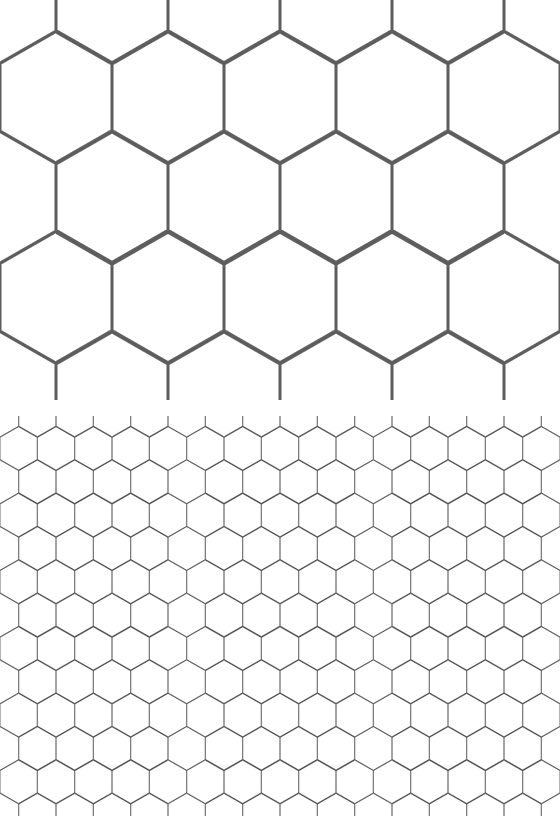
Top: one tile. Bottom: repeated 3 by 3.
Write a Shadertoy shader that draws this pattern.

```glsl
// Grey outlined honeycomb on white, five cells across and four staggered rows.
// Each row is a zigzag of slanted strokes joined to its neighbours by thinner
// uprights; lengths are in cell widths, and whole repeats make the canvas tile.

float strokeCoverage(float dist, float halfWidth, float pixel) {
    return clamp((halfWidth - dist) / pixel + 0.5, 0.0, 1.0);
}

void mainImage(out vec4 fragColor, in vec2 fragCoord) {
    vec2 uv = fragCoord / iResolution.xy;
    float pixel = 5.0 / iResolution.x;
    float rowPitch = 5.0 * 366.0 / 512.0 / 4.0;

    // Nearest zigzag row, counted downwards, and the offset below its middle
    float rowPosition = (1.0 - uv.y) * 4.0 - 0.473;
    float row = floor(rowPosition + 0.5);
    float below = (rowPosition - row) * rowPitch;

    // Sideways distance from the nearest peak; odd rows shift by half a cell
    float fromPeak = abs(fract(uv.x * 5.0 + 0.5 * mod(row, 2.0)) - 0.5);

    // Slanted strokes: heavier in the third row, lighter in the outer half cells
    float slope = 0.573;
    float slantDist = abs(below - (fromPeak - 0.25) * slope) / sqrt(1.0 + slope * slope);
    float slantHalfWidth = mod(row, 4.0) == 2.0 ? 0.0208 : 0.0186;
    if (abs(uv.x - 0.5) > 0.4) slantHalfWidth = 0.0148;

    // Uprights rise from the peaks and drop from the valleys
    float side = below > 0.0 ? 0.5 - fromPeak : fromPeak;
    float uprightDist = length(vec2(side, max(0.25 * slope - abs(below), 0.0)));

    float ink = max(strokeCoverage(slantDist, slantHalfWidth, pixel),
                    strokeCoverage(uprightDist, 0.0135, pixel));
    fragColor = vec4(mix(vec3(1.0), vec3(0.37), ink), 1.0);
}
```
